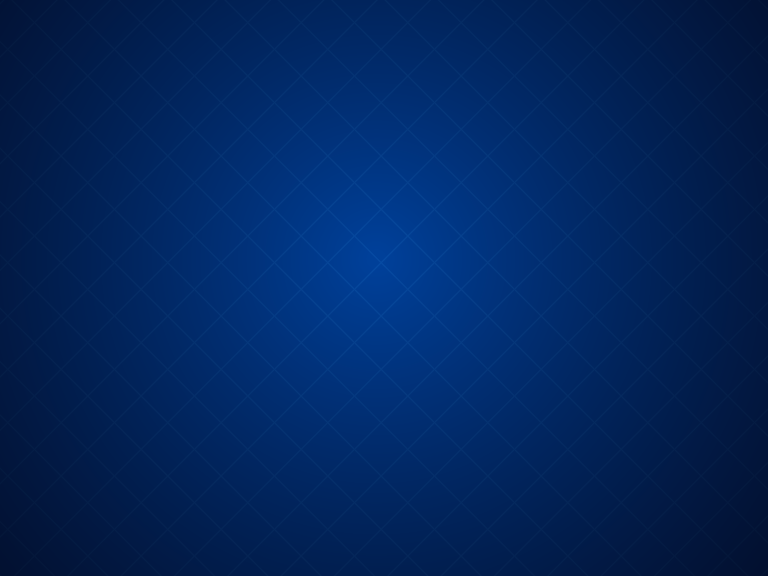
A WebGL 1 fragment shader for this background:

```glsl
precision highp float;
// Deep blue radial glow fading to navy, crossed by a faint diagonal lattice.

uniform vec2 u_resolution;

// Coverage of two families of thin diagonal lines crossing at the origin.
float lattice(vec2 p, float period, float halfWidth, float pixel) {
  vec2 diagonal = vec2(p.x + p.y, p.x - p.y) / period;
  vec2 dist = abs(fract(diagonal + 0.5) - 0.5) * period * 0.7071;
  vec2 cover = clamp((halfWidth - dist) / pixel + 0.5, 0.0, 1.0);
  cover *= min(1.0, 2.0 * halfWidth / pixel);
  return max(cover.x, cover.y);
}

void main() {
  // Canvas heights, with x measured from the middle
  float pixel = 1.0 / u_resolution.y;
  vec2 p = (gl_FragCoord.xy - vec2(0.5 * u_resolution.x, 0.0)) * pixel;

  // Glow slightly up and left of the middle
  float radius = length(p - vec2(-0.013, 0.55));
  float glow = clamp(1.02 - 1.44 * radius + 0.35 * radius * radius, 0.0, 1.0);
  vec3 navy = vec3(0.008, 0.055, 0.17);
  vec3 royalBlue = vec3(0.0, 0.25, 0.6);
  vec3 color = mix(navy, royalBlue, glow);

  // Pale lines, weaker away from the glow
  float lines = lattice(p - vec2(-0.005, 0.544), 0.0926, 0.0011, pixel);
  color += vec3(0.025, 0.045, 0.04) * lines * (0.35 + 0.65 * glow);

  gl_FragColor = vec4(color, 1.0);
}
```
